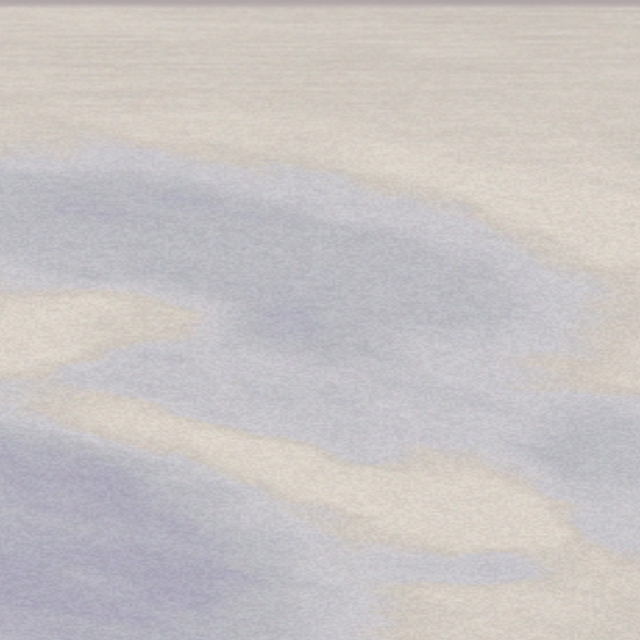
A three.js fragment shader for this texture:

```glsl
// A pale plain seen at a low angle: warm cream ground under soft lavender shadows.
// Tilted soft ellipses, warped by streaky noise, set the shadow depth; a colour ramp
// tints it, and fine grain turns into long horizontal streaks toward the far edge.
varying vec2 vUv;

const vec3 CREAM_LIGHT = vec3(0.855, 0.825, 0.79);
const vec3 CREAM = vec3(0.81, 0.78, 0.75);
const vec3 COOL_LIGHT = vec3(0.79, 0.78, 0.80);
const vec3 COOL_GREY = vec3(0.73, 0.73, 0.755);
const vec3 LAVENDER = vec3(0.68, 0.67, 0.735);
const vec3 FAR_EDGE = vec3(0.66, 0.62, 0.64);

float hash(vec2 p) {
  vec3 q = fract(vec3(p.xyx) * 0.1031);
  q += dot(q, q.yzx + 33.33);
  return fract((q.x + q.y) * q.z);
}

float valueNoise(vec2 p) {
  vec2 cell = floor(p);
  vec2 f = fract(p);
  f = f * f * (3.0 - 2.0 * f);
  float low = mix(hash(cell), hash(cell + vec2(1.0, 0.0)), f.x);
  float high = mix(hash(cell + vec2(0.0, 1.0)), hash(cell + vec2(1.0, 1.0)), f.x);
  return mix(low, high, f.y);
}

// Layered noise, centred on zero.
float fbm(vec2 p) {
  float sum = 0.0;
  float amplitude = 0.5;
  for (int i = 0; i < 5; i++) {
    sum += amplitude * (valueNoise(p) - 0.5);
    p = p * 2.03 + vec2(17.3, 9.1);
    amplitude *= 0.55;
  }
  return sum;
}

// Soft ellipse whose long axis follows the given slope.
float softPatch(vec2 p, vec2 center, vec2 radius, float slope) {
  vec2 d = p - center;
  d.y -= slope * d.x;
  return 1.0 - smoothstep(0.45, 1.25, length(d / radius));
}

// Shadow depth: 0 is lit cream, 1 is deepest lavender.
float shadowDepth(vec2 p) {
  vec2 streaked = vec2(p.x, p.y + 0.16 * p.x);
  vec2 warp = vec2(fbm(streaked * vec2(5.0, 16.0)), fbm(streaked * vec2(4.0, 13.0) + 40.0));
  vec2 q = p + warp * vec2(0.16, 0.07);

  float depth = 0.12;
  depth += 0.64 * softPatch(q, vec2(0.37, 0.61), vec2(0.60, 0.145), -0.17);
  depth += 0.42 * softPatch(q, vec2(0.48, 0.40), vec2(0.56, 0.11), -0.18);
  depth += 0.80 * softPatch(q, vec2(-0.02, 0.16), vec2(0.62, 0.26), -0.25);
  depth += 0.40 * softPatch(q, vec2(1.00, 0.25), vec2(0.20, 0.13), -0.10);
  depth += 0.34 * softPatch(q, vec2(0.74, 0.12), vec2(0.18, 0.04), 0.05);

  // Lit gaps between the shadows
  depth -= 0.42 * softPatch(q, vec2(0.15, 0.49), vec2(0.24, 0.065), 0.06);
  depth -= 0.30 * softPatch(q, vec2(0.45, 0.27), vec2(0.50, 0.055), -0.26);
  depth -= 0.20 * softPatch(q, vec2(0.98, 0.65), vec2(0.40, 0.06), -0.28);

  float mottling = fbm(streaked * vec2(6.0, 26.0) + 80.0);
  return clamp(depth + 0.34 * mottling, 0.0, 1.0);
}

vec3 groundColor(float depth) {
  vec3 color = mix(CREAM_LIGHT, CREAM, smoothstep(0.0, 0.27, depth));
  color = mix(color, COOL_LIGHT, smoothstep(0.22, 0.42, depth));
  color = mix(color, COOL_GREY, smoothstep(0.42, 0.74, depth));
  return mix(color, LAVENDER, smoothstep(0.72, 1.0, depth));
}

// Fine speckle nearby, long thin streaks far away.
float surfaceGrain(vec2 p) {
  float speckle = valueNoise(p * vec2(230.0, 340.0)) - 0.5;
  float ripple = valueNoise(p * vec2(60.0, 260.0) + 31.0) - 0.5;
  float streak = valueNoise(p * vec2(7.0, 230.0) + 57.0) - 0.5;
  float far = smoothstep(0.60, 1.0, p.y);
  return mix(0.055, 0.020, far) * speckle + 0.022 * ripple + 0.038 * far * streak;
}

vec3 colorGrain(vec2 p) {
  vec2 q = p * vec2(170.0, 240.0);
  return vec3(valueNoise(q), valueNoise(q + 71.0), valueNoise(q + 143.0)) - 0.5;
}

void main() {
  vec3 color = groundColor(shadowDepth(vUv));

  // Even, slightly duller cream in the distance
  float distant = smoothstep(0.78, 0.92, vUv.y + 0.06 * vUv.x);
  float drift = fbm(vUv * vec2(3.0, 24.0) + 12.0);
  color = mix(color, CREAM + 0.035 * drift, 0.8 * distant);

  color += surfaceGrain(vUv) + 0.022 * colorGrain(vUv);
  color = mix(color, FAR_EDGE, 0.8 * smoothstep(0.984, 0.998, vUv.y));
  gl_FragColor = vec4(color, 1.0);
}
```
